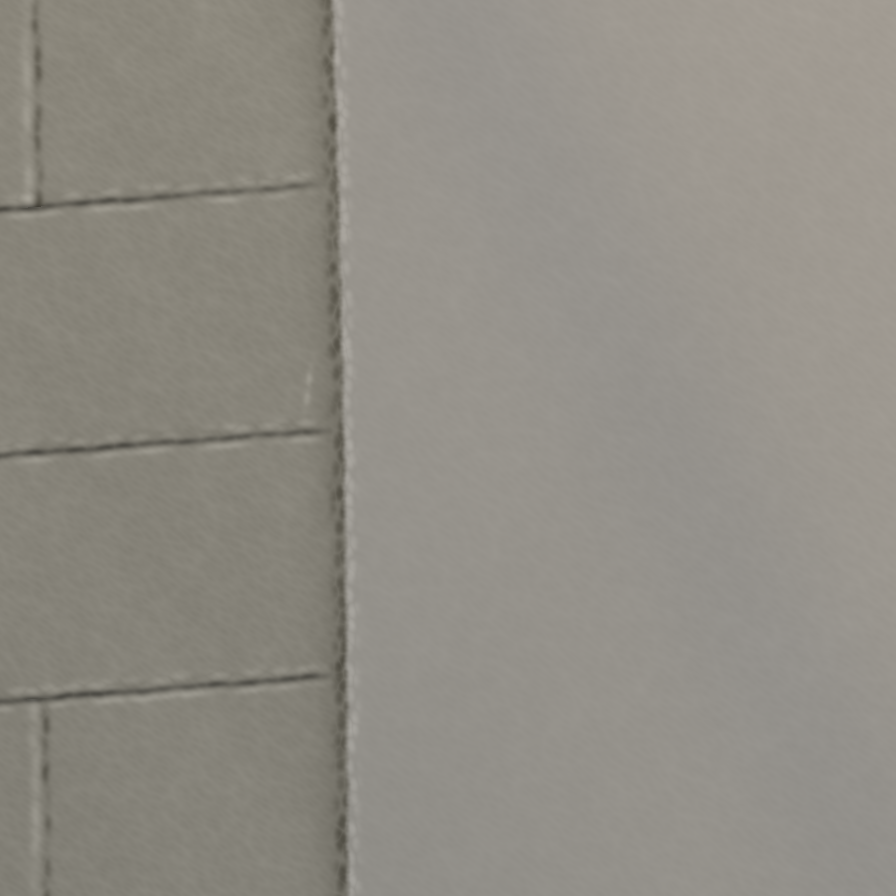
Write a three.js fragment shader that draws this texture.

```glsl
// Grey-beige tiled strip with slanted joints beside a smooth, softly lit wall panel.
#define ROW_BASE 0.217
#define ROW_HEIGHT 0.2745
#define ROW_SLOPE 0.078
#define EDGE_X 0.388
#define EDGE_BEND 0.017
#define JOINT_WIDTH 0.0038
#define GRAIN 0.024
#define TILE_COLOR vec3(0.532, 0.519, 0.479)
#define WALL_COLOR vec3(0.600, 0.584, 0.555)

varying vec2 vUv;

vec2 hash2(vec2 p) {
  p = vec2(dot(p, vec2(127.1, 311.7)), dot(p, vec2(269.5, 183.3)));
  return fract(sin(p) * 4375.85);
}

// Distance to the nearest scattered cell point.
float cellular(vec2 p) {
  vec2 cell = floor(p), local = fract(p);
  float nearest = 2.0;
  for (int j = -1; j <= 1; j++) {
    for (int i = -1; i <= 1; i++) {
      vec2 offset = vec2(float(i), float(j));
      nearest = min(nearest, length(offset + hash2(cell + offset) - local));
    }
  }
  return nearest;
}

// Layered sines, roughly -1 to 1.
float ripple(float t) {
  return 0.5 * sin(t) + 0.3 * sin(t * 2.37 + 1.3) + 0.2 * sin(t * 5.13 + 4.1);
}

float bump(float d, float width) {
  return exp(-d * d / (width * width));
}

// Scattered soft spots, 0 to 1.
float specks(vec2 p) {
  return 1.0 - smoothstep(0.1, 0.75, cellular(p));
}

// Fine fibres falling to the right, over two sizes of faint mottling.
float grain(vec2 p) {
  vec2 q = vec2(p.x * 0.82 - p.y * 0.57, p.x * 0.57 + p.y * 0.82);
  float fibre = cellular(q * vec2(55.0, 130.0)) - 0.45;
  float fleck = cellular(q * vec2(90.0, 170.0) + 31.0) - 0.45;
  float mottle = cellular(q * vec2(22.0, 38.0) + 7.0) - 0.45;
  return fibre * 0.6 + fleck * 0.35 + mottle * 0.4;
}

vec3 tiles(vec2 p, float edge) {
  vec3 color = TILE_COLOR;
  color += vec3(0.024, 0.018, 0.010) * (p.y - 0.5);
  color -= 0.014 * bump(p.x - 0.02, 0.12) * smoothstep(0.7, 0.1, p.y);
  color += 0.009 * ripple(p.x * 9.0 + p.y * 6.0);

  // Horizontal joints: a dark line, fading rightward, with a patchy pale lip below.
  float row = (p.y - ROW_SLOPE * p.x - ROW_BASE) / ROW_HEIGHT;
  float joint = floor(row + 0.5);
  float d = (row - joint) * ROW_HEIGHT + 0.0012 * ripple(p.x * 50.0 + joint * 3.0);
  float reach = 1.0 - smoothstep(edge - 0.045, edge - 0.005, p.x);
  float fade = 1.0 - (0.10 + 0.15 * joint) * smoothstep(0.10, 0.28, p.x);
  float wear = 0.55 + 0.45 * specks(vec2(p.x * 42.0, joint * 7.0 + 0.5));
  color -= vec3(0.195, 0.190, 0.176) * bump(d, JOINT_WIDTH) * reach * wear * fade;
  color -= 0.028 * bump(d - 0.003, 0.012) * reach;
  float lip = specks(vec2(p.x * 24.0, joint * 5.0 + 0.3));
  color += 0.085 * bump(d + 0.0085, 0.0042) * reach * (0.15 + 0.85 * lip);
  float crumbs = specks(vec2(p.x * 42.0, p.y * 60.0));
  color += 0.070 * bump(d - 0.010, 0.006) * reach * crumbs;

  // Upright joint in every third row, lit on its left side.
  float hasJoint = 1.0 - step(0.5, mod(floor(row) + 1.0, 3.0));
  float side = p.x - 0.053 + 0.012 * p.y + 0.0015 * ripple(p.y * 60.0);
  float broken = specks(vec2(p.x * 40.0, p.y * 44.0));
  color -= 0.145 * bump(side, 0.0050) * hasJoint * (0.2 + 0.8 * broken);
  float lit = specks(vec2(p.x * 40.0 + 9.0, p.y * 30.0));
  color += 0.075 * bump(side + 0.012, 0.0065) * hasJoint * (0.3 + 0.7 * lit);

  // Small pale chip close to the panel.
  float chip = bump(p.x - 0.344 - 0.1 * (p.y - 0.568), 0.0045) * bump(p.y - 0.568, 0.022);
  color += 0.11 * chip * (0.3 + 0.7 * specks(p * vec2(50.0, 60.0)));
  return color;
}

vec3 wall(vec2 p) {
  vec3 color = WALL_COLOR;
  color += vec3(0.050, 0.040, 0.032) * (p.x - 0.68);
  color += vec3(0.044, 0.034, 0.026) * (p.y - 0.5);

  // Cool shade drifting down to the right.
  float band = p.x - 0.55 - 0.48 * (0.92 - p.y);
  color -= vec3(0.020, 0.015, 0.007) * bump(band, 0.12);
  color += 0.003 * ripple(p.x * 11.0 - p.y * 7.0);
  return color;
}

void main() {
  vec2 p = vUv;
  float edge = EDGE_X - EDGE_BEND * p.y * p.y;
  float across = p.x - edge - 0.0012 * ripple(p.y * 67.0) - 0.0008 * ripple(p.y * 213.0);

  // Contact shadow gathers in uneven, leaning tufts beside the panel.
  vec3 tileColor = tiles(p, edge);
  tileColor -= 0.050 * bump(across, 0.032);
  float tuft = specks(vec2(p.x * 75.0 + p.y * 25.0, p.y * 52.0 - p.x * 45.0));
  float gather = 0.75 + 0.25 * ripple(p.y * 31.0);
  tileColor -= 0.165 * bump(across + 0.005, 0.0095) * (0.15 + 0.85 * tuft) * gather;

  // Pale, speckled rim along the panel.
  vec3 wallColor = wall(p);
  float fleck = specks(vec2(p.x * 85.0 + p.y * 30.0, p.y * 52.0 - p.x * 30.0));
  wallColor += 0.080 * bump(across - 0.006, 0.0075) * fleck * (0.8 + 0.2 * ripple(p.y * 43.0));

  float onWall = smoothstep(-0.004, 0.004, across);
  vec3 color = mix(tileColor, wallColor, onWall);
  color += grain(p) * GRAIN * mix(1.7, 0.9, onWall);
  gl_FragColor = vec4(color, 1.0);
}
```
